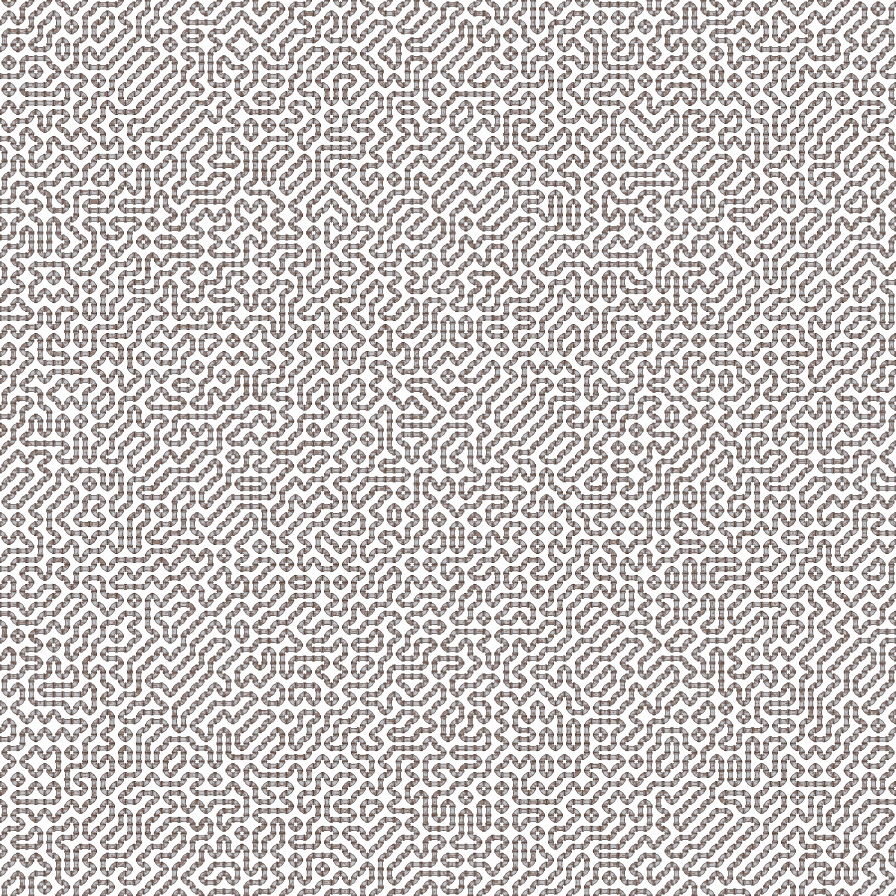
A Shadertoy shader for this pattern:

```glsl
const float CELLS = 100.0;         // grid cells along the canvas height
const float BODY_RADIUS = 0.25;    // in cells
const float FLANGE_RADIUS = 0.33;
const float FLANGE_LENGTH = 0.17;
const float BAND_LENGTH = 0.08;
const float RUST_SCALE = 5.0;
const int SAMPLES = 4;             // samples per pixel side
const vec3 PAPER = vec3(0.993);
const vec3 STEEL = vec3(0.77, 0.77, 0.785);
const vec3 OUTLINE = vec3(0.23, 0.19, 0.18);
const vec3 RUST = vec3(0.47, 0.32, 0.24);
const vec3 BAND = vec3(0.34, 0.23, 0.18);
const float HALF_PI = 1.5707963;

float hash(vec2 p) {
    return fract(sin(dot(p, vec2(127.1, 311.7))) * 43758.5453);
}

float noise(vec2 p) {
    vec2 i = floor(p), f = fract(p);
    f = f * f * (3.0 - 2.0 * f);
    return mix(mix(hash(i), hash(i + vec2(1, 0)), f.x),
               mix(hash(i + vec2(0, 1)), hash(i + vec2(1, 1)), f.x), f.y);
}

// Each cell either lets its two wires go straight on or swaps their direction
bool turns(vec2 cell) {
    return hash(cell + 0.37) > 0.5;
}

// Follow the wire entering a cell back to the top or left border for its bit
bool wireBit(vec2 cell, bool vertical) {
    for (int i = 0; i < 4 * int(CELLS); i++) {
        cell -= vertical ? vec2(0, 1) : vec2(1, 0);
        if (min(cell.x, cell.y) < 0.0) break;
        if (turns(cell)) vertical = !vertical;
    }
    return hash(cell + 17.13) > 0.5;
}

// Pipe colour from the offset across, the position along (0..1) and the place
vec3 pipeColor(float across, float along, vec2 place, float blur) {
    float fromEnd = min(along, 1.0 - along);
    float flange = 1.0 - smoothstep(-blur, blur, fromEnd - FLANGE_LENGTH);
    float radius = mix(BODY_RADIUS, FLANGE_RADIUS, flange);
    float x = abs(across) / radius;

    // Weathered steel
    float rust = smoothstep(0.5, 0.75, noise(place * RUST_SCALE));
    vec3 color = mix(STEEL, RUST, 0.6 * rust);

    // Joint band and the seam beside the flange
    float band = 1.0 - smoothstep(-blur, blur, fromEnd - BAND_LENGTH);
    float seam = 1.0 - smoothstep(0.015, 0.05, abs(fromEnd - FLANGE_LENGTH));
    color = mix(color, BAND, 0.85 * band);
    color = mix(color, OUTLINE, 0.6 * seam);

    // Round shading and rim
    color = mix(color, OUTLINE, smoothstep(0.6, 0.98, x));
    return mix(color, PAPER, smoothstep(-blur, blur, abs(across) - radius));
}

void mainImage(out vec4 fragColor, in vec2 fragCoord) {
    float pixel = CELLS / iResolution.y;
    vec2 grid = vec2(fragCoord.x, iResolution.y - fragCoord.y) * pixel;
    vec2 cell = floor(grid);

    // Exactly two sides of every cell are open
    bool odd = mod(cell.x + cell.y, 2.0) > 0.5;
    bool topWire = wireBit(cell, true);
    bool leftWire = wireBit(cell, false);
    bool swapped = turns(cell);
    bool top = topWire ^^ odd;
    bool left = leftWire ^^ odd;
    bool right = (swapped ? topWire : leftWire) ^^ !odd;
    bool bottom = (swapped ? leftWire : topWire) ^^ !odd;
    vec2 corner = vec2(right ? 0.5 : -0.5, top ? -0.5 : 0.5);

    // Average samples, kept inside the cell
    vec3 sum = vec3(0.0);
    float blur = 0.5 * pixel / float(SAMPLES);
    for (int j = 0; j < SAMPLES; j++)
    for (int i = 0; i < SAMPLES; i++) {
        vec2 offset = (vec2(i, j) + 0.5) / float(SAMPLES) - 0.5;
        vec2 p = clamp(grid + offset * pixel - cell - 0.5, -0.5, 0.5);
        float across, along;
        if (top && bottom) {
            across = p.x;
            along = p.y + 0.5;
        } else if (left && right) {
            across = p.y;
            along = p.x + 0.5;
        } else {
            vec2 q = abs(p - corner) + 1e-4;
            across = length(q) - 0.5;
            along = atan(q.y, q.x) / HALF_PI;
        }
        sum += pipeColor(across, along, cell + p, blur);
    }
    fragColor = vec4(sum / float(SAMPLES * SAMPLES), 1.0);
}
```
